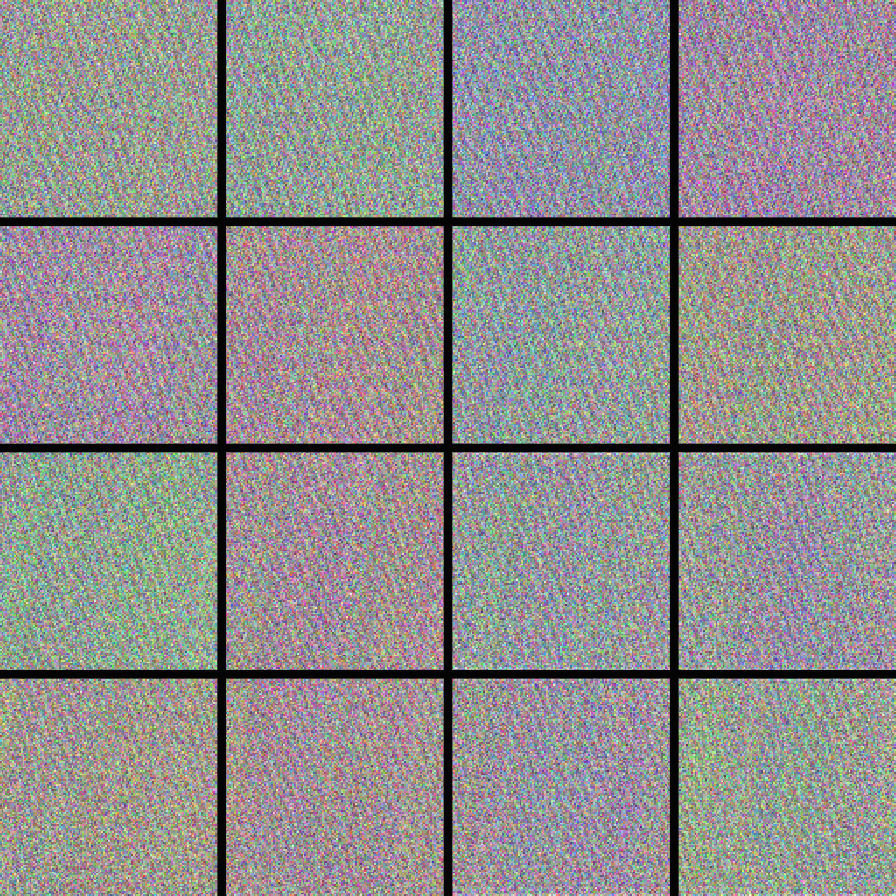
Reproduce this pattern procedurally as a WebGL 1 fragment shader.

```glsl
precision highp float;

uniform vec2 u_resolution;

const float TAU = 6.2831853;
const float TILES = 4.0;
const float LINE_WIDTH = 0.0098;
const float PITCH = (1.0 + LINE_WIDTH) / TILES;
const float GRAINS = 512.0;
const float GRAIN_SPREAD = 0.29;
const vec3 BASE_GREY = vec3(0.603, 0.598, 0.595);
const vec3 LINE_COLOUR = vec3(0.015);

float hash(vec2 p) {
  return fract(sin(dot(p, vec2(12.9898, 78.233))) * 43758.5453);
}

vec3 hash3(vec2 p) {
  return vec3(hash(p), hash(p + 37.17), hash(p + 91.73));
}

// Sum of three uniform draws, centred on zero and close to a bell curve
vec3 bellNoise(vec2 p) {
  return hash3(p) + hash3(p + 211.3) + hash3(p + 467.9) - 1.5;
}

vec3 smoothNoise(vec2 p) {
  vec2 i = floor(p);
  vec2 f = fract(p);
  f = f * f * (3.0 - 2.0 * f);
  vec3 low = mix(hash3(i), hash3(i + vec2(1.0, 0.0)), f.x);
  vec3 high = mix(hash3(i + vec2(0.0, 1.0)), hash3(i + 1.0), f.x);
  return mix(low, high, f.y) - 0.5;
}

vec4 selector(float index) {
  return vec4(equal(vec4(0.0, 1.0, 2.0, 3.0), vec4(index)));
}

float pick(mat4 rows, vec2 cell) {
  return dot(rows * selector(cell.y), selector(cell.x));
}

// Hue in turns and tint strength per tile, bottom row first
vec3 tileTint(vec2 cell) {
  mat4 hues = mat4(
    0.12, 0.96, 0.78, 0.27,
    0.36, 0.98, 0.52, 0.68,
    0.82, 0.97, 0.50, 0.17,
    0.27, 0.39, 0.65, 0.81);
  mat4 strengths = mat4(
    0.035, 0.033, 0.022, 0.030,
    0.042, 0.034, 0.016, 0.012,
    0.038, 0.032, 0.027, 0.030,
    0.020, 0.036, 0.046, 0.052);
  vec3 phase = vec3(0.0, 1.0, 2.0) / 3.0;
  return pick(strengths, cell) * cos(TAU * (pick(hues, cell) - phase));
}

// Faint lattice along both axes
float weave(vec2 grain) {
  vec2 wave = cos(TAU * grain / 4.0);
  return 0.5 * (wave.x + wave.y);
}

void main() {
  vec2 uv = gl_FragCoord.xy / u_resolution;
  float pixel = 1.0 / min(u_resolution.x, u_resolution.y);

  // Tile index and distance from the dividing lines
  vec2 grid = (uv - 0.5) / PITCH + 0.5 * TILES;
  vec2 cell = floor(grid);
  vec2 inset = (0.5 - abs(fract(grid) - 0.5)) * PITCH - 0.5 * LINE_WIDTH;

  // Tile tint with a slow drift of colour
  vec3 colour = BASE_GREY + tileTint(cell);
  colour += 0.03 * smoothNoise(fract(grid) * 2.0 + cell * 7.0);

  // Fine colour grain
  vec2 grain = floor(uv * GRAINS);
  colour += GRAIN_SPREAD * bellNoise(grain);

  // Lattice and pale rims on the lower right tiles
  float worn = step(2.0, cell.x) * step(cell.y, 1.0);
  float rim = 1.0 - smoothstep(0.001, 0.004, inset.y);
  colour += worn * (0.025 * weave(grain) + 0.08 * rim);

  // Dark dividing lines
  float tileMask = smoothstep(-0.5 * pixel, 0.5 * pixel, min(inset.x, inset.y));
  colour = mix(LINE_COLOUR, clamp(colour, 0.0, 1.0), tileMask);
  gl_FragColor = vec4(colour, 1.0);
}
```
